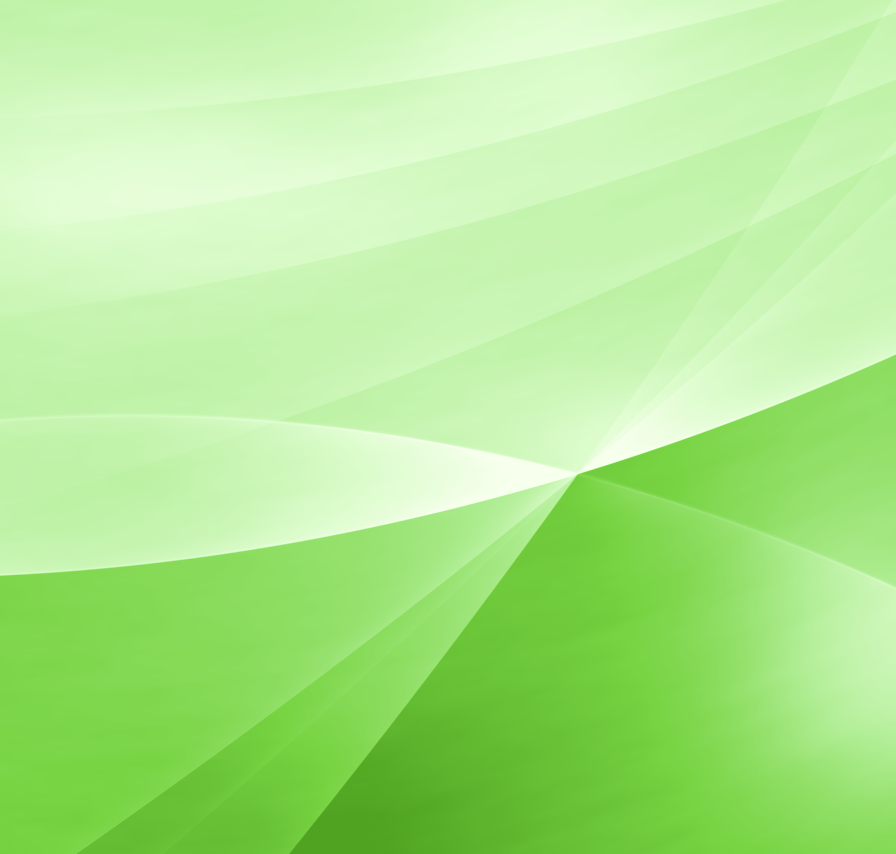
Reproduce this background procedurally as a Shadertoy shader.

```glsl
const vec3 DEEP  = vec3(0.31, 0.64, 0.13);
const vec3 VIVID = vec3(0.47, 0.83, 0.26);
const vec3 SOFT  = vec3(0.69, 0.93, 0.58);
const vec3 PALE  = vec3(0.87, 0.99, 0.81);
const vec3 WHITE = vec3(0.97, 1.00, 0.93);

const vec2 NODE = vec2(0.645, 0.445);           // where all sweeps cross
const vec3 RISING  = vec3(0.326, 0.049, 0.210); // y = a + b x + c x^2
const vec3 FALLING = vec3(0.508, 0.081, -0.277);
const vec3 ARCS[4] = vec3[4](
    vec3(0.405, 0.290, 0.125), vec3(0.630, 0.130, 0.147),
    vec3(0.730, 0.100, 0.156), vec3(0.862, 0.030, 0.145));
const vec2 RAYS[3] = vec2[3](                   // slope and bend about NODE
    vec2(0.683, -0.092), vec2(0.970, -0.159), vec2(1.155, -0.232));
const float ARC_STRENGTH = 0.040;
const float GRAIN = 0.016;

float hash(vec2 p) {
    return fract(sin(dot(p, vec2(127.1, 311.7))) * 43758.5453);
}

float noise(vec2 p) {
    vec2 i = floor(p), f = fract(p);
    f = f * f * (3.0 - 2.0 * f);
    return mix(mix(hash(i), hash(i + vec2(1, 0)), f.x),
               mix(hash(i + vec2(0, 1)), hash(i + vec2(1, 1)), f.x), f.y);
}

float parabola(vec3 k, float x) { return k.x + x * (k.y + x * k.z); }

float glow(vec2 p, vec2 center, vec2 size) {
    vec2 q = (p - center) / size;
    return exp(-dot(q, q));
}

float edge(float d, float width) { return smoothstep(-width, width, d); }

// Light that starts at an edge and fades on its positive side
float sheen(float d, float reach, float width) {
    return edge(d, width) * exp(-max(d, 0.0) / reach);
}

float line(float d, float width) { return exp(-d * d / (width * width)); }

float rayOffset(vec2 p, int i) {
    float h = p.y - NODE.y;
    return p.x - NODE.x - h * (RAYS[i].x + h * RAYS[i].y);
}

// Tone runs from deep green to near white
vec3 ramp(float t) {
    vec3 c = mix(DEEP, VIVID, clamp((t - 0.31) / 0.16, 0.0, 1.0));
    c = mix(c, SOFT, clamp((t - 0.47) / 0.22, 0.0, 1.0));
    c = mix(c, PALE, clamp((t - 0.69) / 0.18, 0.0, 1.0));
    return mix(c, WHITE, clamp((t - 0.87) / 0.10, 0.0, 1.0));
}

float arcTone(vec2 p, float px) {
    float t = 0.0;
    for (int i = 0; i < 4; i++) {
        float d = p.y - parabola(ARCS[i], p.x);
        t += sheen(d, 0.07, px) - 0.4 * sheen(-d, 0.07, px);
    }
    return t * ARC_STRENGTH * smoothstep(-0.15, 0.5, p.x);
}

float upperTone(vec2 p, float dRise, float px) {
    float t = 0.745 + arcTone(p, px);
    t += 0.125 * glow(p, vec2(0.08, 0.78), vec2(0.30, 0.13));
    t += 0.10 * glow(p, vec2(0.62, 0.96), vec2(0.18, 0.14));
    t += 0.05 * glow(p, vec2(0.40, 0.79), vec2(0.25, 0.13));
    t += 0.07 * glow(p, vec2(0.62, 0.49), vec2(0.20, 0.10));
    t += 0.11 * exp(-max(dRise, 0.0) / 0.06) * smoothstep(0.55, 0.70, p.x);
    for (int i = 0; i < 3; i++)
        t += 0.035 * sheen(rayOffset(p, i), 0.07, px) * step(NODE.y, p.y);
    return t;
}

float lensTone(vec2 p, float dRise, float dFall, float px) {
    float t = 0.735 + 0.19 * smoothstep(0.10, 0.66, p.x);
    t += 0.07 * exp(-max(dRise, 0.0) / 0.04);
    t += 0.05 * sheen(-dFall, 0.025, px);
    return t + 0.5 * arcTone(p, px);
}

float lowerLeftTone(vec2 p, float px) {
    float t = 0.45 + 0.29 * exp(-distance(p, NODE) / 0.35);
    t -= 0.055 * edge(rayOffset(p, 2), px);
    t += 0.025 * edge(rayOffset(p, 1), px);
    for (int i = 0; i < 3; i++)
        t += 0.045 * sheen(-rayOffset(p, i), 0.03, px);
    return t - 0.08 * smoothstep(0.22, 0.0, p.y) * smoothstep(-0.1, 0.3, p.x);
}

float lowerRightTone(vec2 p, float dFall, float px) {
    float t = 0.44 - 0.14 * glow(p, vec2(0.36, 0.0), vec2(0.24, 0.20));
    t += 0.33 * glow(p, vec2(1.0, 0.23), vec2(0.19, 0.19));
    return t + 0.10 * sheen(-dFall, 0.05, px) * smoothstep(0.62, 0.72, p.x);
}

float wedgeTone(vec2 p, float dFall) {
    float lower = exp(-max(dFall, 0.0) / 0.16);
    return 0.45 + 0.24 * smoothstep(0.68, 1.02, p.x) * mix(0.3, 1.0, lower);
}

void mainImage(out vec4 fragColor, in vec2 fragCoord) {
    vec2 p = fragCoord / iResolution.xy;
    float px = 1.0 / min(iResolution.x, iResolution.y);
    float dRise = p.y - parabola(RISING, p.x);
    float dFall = p.y - parabola(FALLING, p.x);
    float aboveRise = edge(dRise, px), aboveFall = edge(dFall, px);

    // Four regions around the crossing
    float lowerTone = mix(lowerLeftTone(p, px), lowerRightTone(p, dFall, px),
                          edge(rayOffset(p, 0), px));
    float under = mix(lowerTone, wedgeTone(p, dFall), aboveFall);
    float over = mix(lensTone(p, dRise, dFall, px), upperTone(p, dRise, px), aboveFall);
    float tone = mix(under, over, aboveRise);

    // Bright rims
    tone += 0.06 * line(dRise, 0.002) * aboveRise + 0.05 * line(dFall, 0.002);

    // Faint brushed grain along the sweep
    vec2 q = vec2(p.x, p.y - 0.25 * p.x * p.x);
    tone += GRAIN * (noise(q * vec2(12.0, 50.0)) + 0.5 * noise(q * vec2(45.0, 130.0)) - 0.75);
    fragColor = vec4(ramp(tone), 1.0);
}
```
